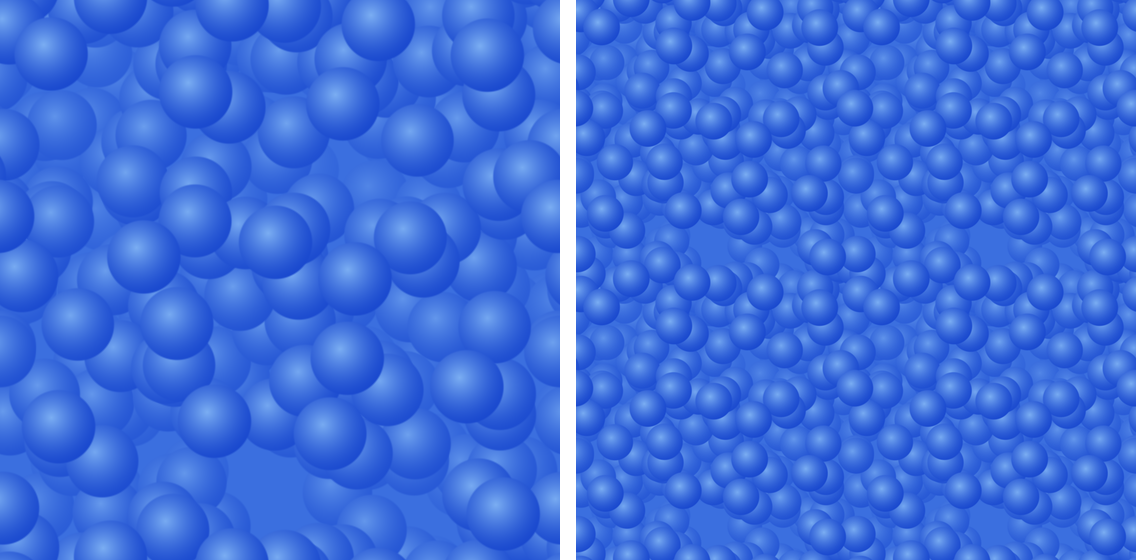
Left: one tile. Right: repeated 2 by 2.
A Shadertoy shader for this pattern:

```glsl
#define LAYERS 15
#define CELLS 4
#define RADIUS_NEAR 0.0655
#define RADIUS_FAR 0.060
#define HIGHLIGHT vec2(-0.20, 0.25)
#define FALLOFF 1.45
#define HAZE_MAX 0.74
#define EDGE_SOFTNESS 0.0022
#define LIT_BLUE vec3(0.48, 0.68, 0.95)
#define SHADE_BLUE vec3(0.10, 0.285, 0.81)
#define HAZE_BLUE vec3(0.23, 0.435, 0.875)

// Integer hash: two random values in 0..1 per cell and layer
vec2 hash2(ivec2 cell, int layer) {
    uvec3 v = uvec3(cell, layer) * 1664525u + 1013904223u;
    v.x += v.y * v.z;
    v.y += v.z * v.x;
    v.z += v.x * v.y;
    v ^= v >> 16u;
    v.x += v.y * v.z;
    v.y += v.z * v.x;
    return vec2(v.xy >> 8u) / 16777216.0;
}

// Ball colour: brightest at the offset highlight, dark at the far rim
vec3 ballColor(vec2 local, float haze) {
    float reach = 1.0 + length(HIGHLIGHT);
    float light = max(1.0 - length(local - HIGHLIGHT) / reach, 0.0);
    vec3 color = mix(SHADE_BLUE, LIT_BLUE, pow(light, FALLOFF));
    return mix(color, HAZE_BLUE, haze);
}

void mainImage(out vec4 fragColor, in vec2 fragCoord) {
    vec2 uv = fragCoord / iResolution.y;
    float soft = max(EDGE_SOFTNESS, 1.2 / iResolution.y);
    vec3 color = HAZE_BLUE;

    // Paint the layers from back to front
    for (int layer = 0; layer < LAYERS; layer++) {
        float nearness = float(layer) / float(LAYERS - 1);
        float radius = mix(RADIUS_FAR, RADIUS_NEAR, nearness);
        float haze = HAZE_MAX * (1.0 - nearness);

        // Shift each grid so that cell borders never line up
        vec2 shift = hash2(ivec2(CELLS), layer + LAYERS);
        vec2 grid = uv * float(CELLS) + shift;
        ivec2 corner = ivec2(floor(grid - 0.5));

        // Only the four nearest cells can hold a ball that reaches here
        for (int i = 0; i < 4; i++) {
            ivec2 cell = corner + ivec2(i & 1, i >> 1);
            ivec2 wrapped = (cell + CELLS) % CELLS;
            vec2 center = vec2(cell) + hash2(wrapped, layer);
            vec2 offset = (grid - center) / float(CELLS);
            float cover = 1.0 - smoothstep(-soft, soft, length(offset) - radius);
            color = mix(color, ballColor(offset / radius, haze), cover);
        }
    }
    fragColor = vec4(color, 1.0);
}
```
